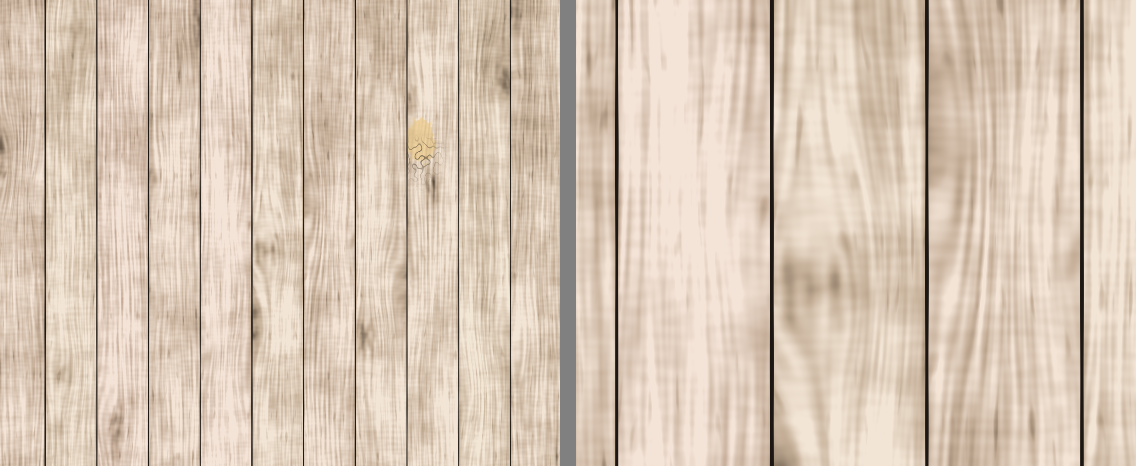
Left: the whole. Right: its middle third, enlarged.
A Shadertoy shader for this texture:

```glsl
const float PLANK_WIDTH = 0.0923;
const float FIRST_SEAM = 0.0807;
const float TAU = 6.2831853;

const vec3 GAP = vec3(0.11, 0.09, 0.07);
const vec3 BROWN = vec3(0.33, 0.28, 0.22);
const vec3 TAN = vec3(0.76, 0.68, 0.60);
const vec3 CREAM = vec3(0.95, 0.905, 0.86);
const vec3 RESIN = vec3(0.91, 0.79, 0.57);

vec2 hash2(vec2 p) {
    vec3 q = fract(p.xyx * vec3(0.1031, 0.1030, 0.0973));
    q += dot(q, q.yzx + 33.33);
    return fract((q.xx + q.yz) * q.zy);
}

vec2 gradientAt(vec2 cell) {
    float angle = TAU * hash2(cell).x;
    return vec2(cos(angle), sin(angle));
}

float gradientNoise(vec2 p) {
    vec2 i = floor(p), f = p - i;
    vec2 w = f * f * f * (f * (f * 6.0 - 15.0) + 10.0);
    vec2 e = vec2(1.0, 0.0);
    float low = mix(dot(gradientAt(i), f), dot(gradientAt(i + e), f - e), w.x);
    float high = mix(dot(gradientAt(i + e.yx), f - e.yx),
                     dot(gradientAt(i + 1.0), f - 1.0), w.x);
    return mix(low, high, w.y);
}

float blob(vec2 offset, vec2 size) {
    vec2 d = offset / size;
    return exp(-dot(d, d));
}

// x: sideways bend of the grain, y: dark stain
vec2 knots(vec2 p, float id) {
    vec2 total = vec2(0.0);
    for (int i = 0; i < 3; i++) {
        vec2 place = hash2(vec2(id + 20.0, float(i) * 7.0 + 3.0));
        vec2 look = hash2(vec2(id + 50.0, float(i) * 5.0 + 11.0));
        float side = smoothstep(0.2, 0.8, place.x);
        vec2 d = p - vec2(side * PLANK_WIDTH, place.y * 0.84);
        total.x -= 0.65 * d.x * blob(d, vec2(0.035, 0.08));
        float smudge = 0.7 + gradientNoise(p * vec2(110.0, 45.0) + id * 9.0);
        total.y += look.x * look.x * smudge * blob(d, vec2(0.014, 0.02 + 0.03 * look.y));
    }
    return total;
}

// Brightness of the weathered wood, p local to one plank
float woodTone(vec2 p, float id) {
    vec2 seed = vec2(id * 37.0, id * 17.0);
    vec2 character = hash2(vec2(id + 3.0, 8.0));
    vec2 knot = knots(p, id);
    float x = p.x + knot.x + 0.012 * gradientNoise(p * vec2(9.0, 3.0) + seed);

    float streaks = gradientNoise(vec2(x * 170.0, p.y * 5.0) + seed);
    float fibres = gradientNoise(vec2(x * 290.0, p.y * 22.0) + seed);
    float drift = gradientNoise(vec2(x * 18.0, p.y * 2.5) + seed);
    float rings = sin(TAU * (x * 125.0 + 2.0 * drift));
    float ringFade = smoothstep(-0.3, 0.4, gradientNoise(p * vec2(14.0, 4.0) + seed + 5.0));
    float blotches = gradientNoise(p * vec2(16.0, 6.0) + seed + 9.0);
    float bands = gradientNoise(p * vec2(12.0, 38.0) + seed);
    float sawMarks = gradientNoise(p * vec2(45.0, 190.0) + seed);
    float checks = smoothstep(0.32, 0.6, gradientNoise(vec2(x * 180.0, p.y * 28.0) + seed));

    float tone = 0.89 + 0.09 * (character.x - 0.5);
    tone += 0.27 * streaks + 0.20 * fibres + 0.30 * blotches;
    tone += 0.13 * bands + 0.08 * sawMarks;
    tone += (0.04 + 0.07 * character.y) * ringFade * rings;
    return tone - 0.22 * checks - 0.65 * knot.y;
}

vec3 woodColour(float tone) {
    vec3 shade = mix(BROWN, TAN, clamp(tone / 0.6, 0.0, 1.0));
    return mix(shade, CREAM, clamp((tone - 0.6) / 0.4, 0.0, 1.0));
}

// x: resin coverage, y: cracks, z: scorched ends
vec3 resinPatch(vec2 p, vec2 centre, float pixel) {
    vec2 d = p - centre;
    float ragged = 0.3 * gradientNoise(p * 60.0) + 0.2 * gradientNoise(p * 170.0);
    float cover = 1.0 - smoothstep(0.85, 1.05, length(d / vec2(0.027, 0.043)) + ragged);
    float vein = abs(gradientNoise(p * vec2(85.0, 65.0) + 4.0));
    float crack = 1.0 - smoothstep(0.01, 0.05 + 40.0 * pixel, vein);
    crack *= smoothstep(0.02, -0.02, d.y) * blob(d + vec2(0.0, 0.02), vec2(0.03, 0.04));
    float scorch = 0.0;
    for (float s = -1.0; s < 2.0; s += 2.0)
        scorch += blob(d - s * vec2(-0.02, 0.077), vec2(0.013, 0.025));
    scorch *= 0.75 + gradientNoise(p * vec2(150.0, 50.0));
    return vec3(cover, crack, scorch);
}

void mainImage(out vec4 fragColor, in vec2 fragCoord) {
    float pixel = 1.0 / iResolution.x;
    vec2 p = fragCoord * pixel;
    float across = (p.x - FIRST_SEAM) / PLANK_WIDTH;
    float id = floor(across);
    vec2 local = vec2(fract(across) * PLANK_WIDTH, p.y);
    float inResinPlank = float(id == 7.0);

    // Wood, with greyer corners and darkened plank edges
    vec3 patchMask = inResinPlank * resinPatch(p, vec2(0.751, 0.58), pixel);
    float seamDistance = abs(across - round(across)) * PLANK_WIDTH;
    vec2 fromLight = p - vec2(0.58, 0.25);
    float tone = woodTone(local, id) - 0.3 * dot(fromLight, fromLight);
    tone -= 0.16 * exp(-seamDistance / 0.0025) + 0.5 * patchMask.z;
    vec3 colour = woodColour(tone);
    colour *= mix(vec3(1.0, 0.995, 0.97), vec3(1.01, 0.985, 0.985), hash2(vec2(id + 9.0, 2.0)).y);

    // Resin and its cracks
    colour = mix(colour, RESIN * (0.8 + 0.22 * tone), 0.85 * patchMask.x);
    colour = mix(colour, BROWN, 0.7 * patchMask.y);

    // Gaps between planks
    float halfGap = 0.0008 + 0.0006 * hash2(vec2(round(across) + 4.0, 6.0)).x;
    halfGap += 0.0004 * gradientNoise(vec2(round(across) * 5.0, p.y * 14.0));
    float gap = 1.0 - smoothstep(halfGap - 0.5 * pixel, halfGap + 0.5 * pixel, seamDistance);
    fragColor = vec4(mix(colour, GAP, gap), 1.0);
}
```
